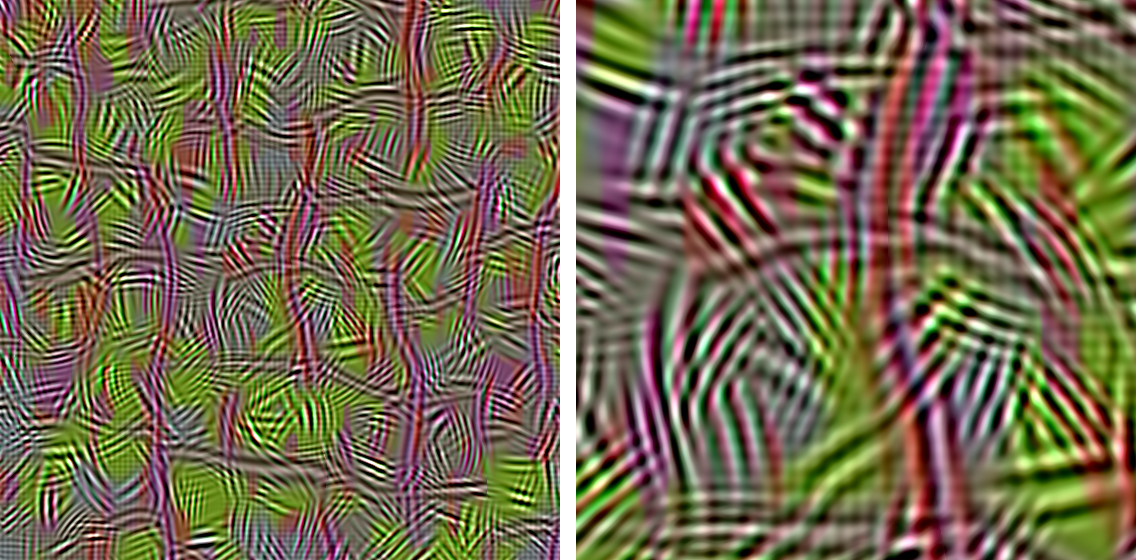
Left: the whole. Right: its middle third, enlarged.
Write a three.js fragment shader that draws this pattern.

```glsl
// Draws a warped lattice of coloured seams filled with curved, rippling grain.
varying vec2 vUv;

const float TAU = 6.2831853;
const float COLUMNS = 7.0;        // upright seams across the canvas
const float ROWS = 6.0;           // level seams up the canvas
const float BEND_COARSE = 0.11;   // slow wander of the seams
const float BEND_FINE = 0.025;    // quick wobble of the seams
const float GRAIN_GRID = 18.0;    // grain patches across the canvas
const float GRAIN_WAVES = 3.1;    // stripes per patch, broad layer
const float FINE_WAVES = 1.4;     // extra stripes in the fine layer
const float GRAIN_CONTRAST = 0.21;
const float SEAM_WIDTH = 0.019;
const float WEAVE_WAVES = 105.0;
const float WEAVE_CONTRAST = 0.045;

const vec3 STONE = vec3(0.42, 0.41, 0.35);
const vec3 SLATE = vec3(0.41, 0.44, 0.45);
const vec3 MOSS  = vec3(0.41, 0.55, 0.11);
const vec3 EARTH = vec3(0.42, 0.37, 0.30);
const vec3 RUST  = vec3(0.58, 0.22, 0.20);
const vec3 PLUM  = vec3(0.50, 0.22, 0.45);

float hash(vec2 p) {
  return fract(sin(dot(p, vec2(127.1, 311.7))) * 43758.5453);
}

float noise(vec2 p) {
  vec2 i = floor(p), f = fract(p);
  f = f * f * (3.0 - 2.0 * f);
  return mix(mix(hash(i), hash(i + vec2(1.0, 0.0)), f.x),
             mix(hash(i + vec2(0.0, 1.0)), hash(i + 1.0), f.x), f.y);
}

vec2 bend(vec2 p) {
  vec2 coarse = vec2(noise(p * 4.0), noise(p * 4.0 + 37.0)) - 0.5;
  vec2 fine = vec2(noise(p * 12.0 + 11.0), noise(p * 12.0 + 71.0)) - 0.5;
  return p + BEND_COARSE * coarse + BEND_FINE * fine;
}

// Lattice coordinates: every pair of columns has its own row offset.
vec2 lattice(vec2 p) {
  vec2 g = bend(p) * vec2(COLUMNS, ROWS);
  g.y += hash(vec2(floor(g.x * 0.5), 5.0));
  return g;
}

// Sum of curved wave packets lying along rounded squares inside each cell.
vec3 grain(vec2 p) {
  vec2 q = p * GRAIN_GRID;
  vec3 sum = vec3(0.0);
  for (int k = 0; k < 18; k++) {
    float n = float(k);
    float layer = floor(n / 9.0);
    vec2 cell = floor(q) + vec2(mod(n, 3.0), mod(floor(n / 3.0), 3.0)) - 1.0;
    vec2 seed = cell + layer * 53.0;
    vec2 centre = cell + vec2(hash(seed + 3.1), hash(seed + 8.7));
    vec2 home = centre / GRAIN_GRID;

    vec2 c = fract(lattice(home)) - 0.5;
    vec2 radial = c * c * c;
    float angle = atan(radial.y, radial.x + 0.00001);
    angle += 2.0 * (noise(home * 6.0 + 19.0) - 0.5);
    vec2 normal = vec2(cos(angle), sin(angle));

    vec2 d = q - centre;
    float across = dot(d, normal);
    float along = dot(d, vec2(-normal.y, normal.x));
    float window = max(0.0, 1.0 - along * along - 2.2 * across * across);
    float curved = across + 0.45 * (hash(seed + 5.3) - 0.5) * along * along;
    float waves = (GRAIN_WAVES + FINE_WAVES * layer) * (0.75 + 0.5 * hash(seed + 1.9));
    float phase = TAU * (curved * waves + hash(seed + 6.6));

    // Upright stripes split into plum and green, level ones stay grey.
    float split = 0.1 + 1.3 * normal.x * normal.x * hash(seed + 9.2);
    float weight = 0.7 + 1.4 * hash(seed + 4.4);
    sum += weight * window * window * cos(phase + split * vec3(-0.6, 0.7, 0.0));
  }
  // Calm the faint ripples and keep the strong ones
  return sum * mix(0.6, 1.0, min(length(sum) * 0.6, 1.2));
}

void main() {
  vec2 p = vUv;
  vec2 g = lattice(p);
  vec2 seam = floor(g + 0.5);
  vec2 d = (g - seam) / vec2(COLUMNS, ROWS);
  float pair = floor(g.x * 0.5);

  // Seams fade in and out and swell along their length.
  float upright = smoothstep(0.25, 0.6, noise(vec2(seam.x * 7.3, p.y * 8.0)));
  float level = smoothstep(0.25, 0.6, noise(vec2(p.x * 6.0, seam.y * 5.7 + pair * 3.9)));
  float swell = 0.75 + 0.7 * noise(p * 7.0 + 15.0);
  vec2 span = d / (SEAM_WIDTH * vec2(swell, 1.0));
  vec2 near = exp(-span * span);
  float uprightBand = near.x * upright;
  float levelBand = near.y * level * (1.0 - 0.6 * uprightBand);

  // Soft patches of colour
  float patches = 0.6 * noise(p * vec2(12.0, 9.0) + 4.0) + 0.4 * noise(p * vec2(28.0, 19.0) + 55.0);
  float mossy = smoothstep(0.42, 0.66, patches);
  mossy *= 1.0 - 0.85 * max(near.y * level, 0.3 * near.x);
  vec3 color = mix(STONE, SLATE, smoothstep(0.45, 0.7, noise(p * 8.0 + 61.0)));
  color = mix(color, MOSS, mossy);
  color = mix(color, EARTH, 0.9 * levelBand);
  vec3 stain = mix(RUST, PLUM, smoothstep(0.3, 0.55, noise(p * vec2(40.0, 13.0) + 83.0)));
  float spots = smoothstep(0.6, 0.78, noise(p * vec2(42.0, 15.0) + 29.0));
  spots *= 1.0 - 0.7 * levelBand;
  color = mix(color, stain, max(0.85 * uprightBand, 0.7 * spots));

  // Ripples, weaker where a seam takes over
  color += GRAIN_CONTRAST * grain(p) * (1.0 - 0.45 * max(uprightBand, levelBand));

  // Light and dark lines along the seams
  float turn = TAU * (hash(vec2(seam.x, 2.0)) + 0.8 * noise(vec2(seam.x * 3.7, p.y * 6.0)));
  vec3 fringe = cos(TAU * d.x * 52.0 + turn + vec3(0.0, 0.6, 0.7));
  color += 0.21 * uprightBand * fringe;
  float ridge = cos(TAU * d.y * 50.0 + 4.0 * noise(p * 9.0) - 1.5);
  color += 0.23 * levelBand * ridge * vec3(1.0, 0.97, 1.02);

  // Fine cross weave in patches
  vec2 weave = cos(TAU * WEAVE_WAVES * p);
  float woven = smoothstep(0.4, 0.7, noise(p * 9.0 + 47.0));
  color += WEAVE_CONTRAST * woven * (weave.x + weave.y);

  gl_FragColor = vec4(clamp(color, 0.0, 1.0), 1.0);
}
```
